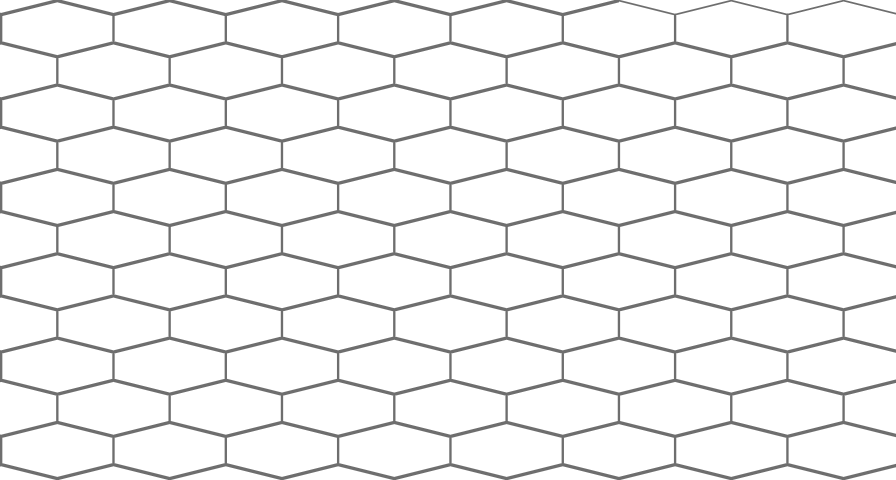
This pattern is drawn by a WebGL 1 fragment shader. Its source:

```glsl
precision highp float;

uniform vec2 u_resolution;

#define COLUMNS 7.977
#define ROWS 11.38
#define ORIGIN vec2(0.0013, 0.0013)
#define SLANT 0.332
#define SLANT_WIDTH 0.0069
#define UPRIGHT_WIDTH 0.0049
#define THIN_WIDTH 0.0036
#define THIN_START 5.5
#define INK vec3(0.43)
#define PAPER vec3(1.0)

float segmentDistance(vec2 p, vec2 a, vec2 b) {
    vec2 along = b - a;
    float t = clamp(dot(p - a, along) / dot(along, along), 0.0, 1.0);
    return length(p - a - along * t);
}

// The right end of the top zigzag is drawn with a finer line.
float slantWidth(float row, float column) {
    bool thin = row < 0.5 && column > THIN_START;
    return thin ? THIN_WIDTH : SLANT_WIDTH;
}

float lineCoverage(float dist, float width, float pixel) {
    return clamp((0.5 * width - dist) / pixel + 0.5, 0.0, 1.0);
}

void main() {
    // Lengths are in canvas heights; rows are counted from the top.
    float pixel = 1.0 / u_resolution.y;
    vec2 uv = gl_FragCoord.xy / u_resolution;
    vec2 grid = (vec2(uv.x, 1.0 - uv.y) - ORIGIN) * vec2(COLUMNS, ROWS);
    vec2 cellSize = vec2(u_resolution.x * pixel / COLUMNS, 1.0 / ROWS);

    // Shift alternate rows and mirror around the nearest upright.
    float row = floor(grid.y);
    float shift = 0.5 * mod(row, 2.0);
    float across = abs(fract(grid.x + shift + 0.5) - 0.5);
    vec2 p = vec2(across, grid.y - row) * cellSize;

    // Three edges describe the folded hexagon.
    vec2 uprightTop = vec2(0.0, SLANT) * cellSize;
    vec2 uprightBottom = vec2(0.0, 1.0) * cellSize;
    vec2 upperPeak = vec2(0.5, 0.0) * cellSize;
    vec2 lowerValley = vec2(0.5, 1.0 + SLANT) * cellSize;

    float upper = segmentDistance(p, uprightTop, upperPeak);
    float upright = segmentDistance(p, uprightTop, uprightBottom);
    float lower = segmentDistance(p, uprightBottom, lowerValley);

    float ink = lineCoverage(upright, UPRIGHT_WIDTH, pixel);
    ink = max(ink, lineCoverage(upper, slantWidth(row, grid.x), pixel));
    ink = max(ink, lineCoverage(lower, slantWidth(row + 1.0, grid.x), pixel));

    gl_FragColor = vec4(mix(PAPER, INK, ink), 1.0);
}
```
